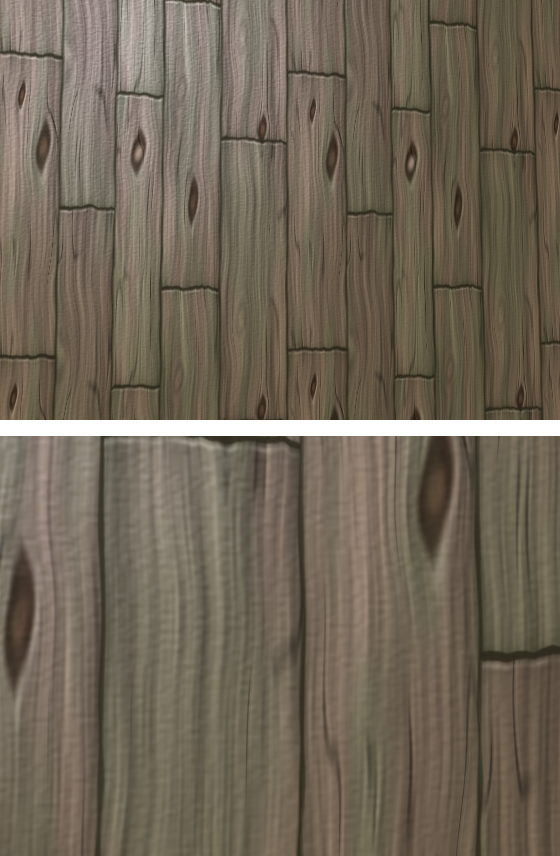
Top, the full canvas; bottom, a detail of the centre.
Write a Shadertoy shader that draws this texture.

```glsl
// Weathered wooden planks with knots, in slight perspective under a cool sheen.

// Plank edges across one tile, and the height of each plank's end joint.
const float EDGES[6] = float[6](0.0, 0.221, 0.40, 0.56, 0.76, 1.0);
const float JOINTS[5] = float[5](0.289, 0.79, 0.40, 0.066, 0.539);

// Knots: centre, then radii. The last three only bend and ring the grain.
const int KNOTS = 8;
const int FILLED = 5;
const vec4 KNOT[8] = vec4[8](
    vec4(0.096, 0.423, 0.011, 0.034), vec4(0.168, 0.590, 0.023, 0.064),
    vec4(0.477, 0.596, 0.026, 0.056), vec4(0.663, 0.759, 0.018, 0.062),
    vec4(0.910, 0.500, 0.016, 0.040), vec4(0.226, 0.300, 0.042, 0.110),
    vec4(0.836, 0.173, 0.022, 0.080), vec4(0.620, 0.380, 0.020, 0.070));

float hash(vec2 p) {
    p = fract(p * vec2(0.1031, 0.1137));
    p += dot(p, p.yx + 33.33);
    return fract((p.x + p.y) * p.x * 7.13 + p.y * 5.7);
}

float noise(vec2 p) {
    vec2 i = floor(p), f = fract(p);
    f = f * f * (3.0 - 2.0 * f);
    return mix(mix(hash(i), hash(i + vec2(1, 0)), f.x),
               mix(hash(i + vec2(0, 1)), hash(i + vec2(1, 1)), f.x), f.y);
}

// Offset from a knot, scaled so that its rim has length one.
vec2 knotOffset(vec2 uv, vec4 knot) {
    vec2 d = vec2(uv.x - knot.x, fract(uv.y - knot.y + 0.5) - 0.5) / knot.zw;
    d.x += 0.25 * sin(d.y * 1.5);
    return d;
}

// Height of the streaked grain, parted around the knots of its plank.
float grain(vec2 uv, float along, int plank) {
    float seed = float(plank) * 17.0 + 5.0;
    float x = uv.x + 0.014 * noise(vec2(uv.x * 13.0, along * 5.0) + seed);
    float rings = 0.0;
    for (int i = 0; i < KNOTS; i++) {
        vec4 k = KNOT[i];
        if (k.x < EDGES[plank] || k.x > EDGES[plank + 1]) continue;
        vec2 d = knotOffset(uv, k);
        float r = length(d);
        x -= 0.75 * d.x * k.z * exp(-0.35 * r * r);
        rings += 0.14 * sin(r * 7.0) * exp(-0.9 * r * r);
    }
    // Sparse thin cracks that come and go along the plank
    float crack = abs(noise(vec2(x * 42.0, along * 2.5) + seed * 4.0) - 0.5);
    crack = smoothstep(0.07, 0.0, crack) * smoothstep(0.4, 0.75, noise(vec2(x * 25.0, along * 6.0) + seed));
    return rings - 0.38 * crack + 0.46 * noise(vec2(x * 50.0, along * 2.6) + seed)
                 + 0.36 * noise(vec2(x * 110.0, along * 4.0) + seed * 2.0)
                 + 0.22 * noise(vec2(x * 230.0, along * 9.0) + seed * 3.0);
}

void mainImage(out vec4 fragColor, in vec2 fragCoord) {
    // Canvas position, y down, then the perspective onto the tiled wall
    vec2 q = fragCoord / iResolution.y;
    q.y = 1.0 - q.y;
    float dx = (q.x - 0.684) / (1.0 + 0.045 * q.y);
    float depth = 0.6345 - 0.091 * dx;
    vec2 wall = vec2(dx, (q.y - 0.642) / 1.044) / depth;
    float px = 1.0 / (iResolution.y * depth);

    // Slightly uneven seams, then the plank that holds this point
    float wave = 6.2832 * wall.y;
    wall.x += 0.0015 * sin(wave * 2.0 + 1.0) + 0.001 * sin(wave * 5.0);
    vec2 uv = vec2(fract(wall.x), wall.y);
    int plank = 0;
    for (int i = 1; i < 5; i++) plank += int(step(EDGES[i], uv.x));
    float left = uv.x - EDGES[plank];
    float side = min(left, EDGES[plank + 1] - uv.x);
    float ragged = 0.013 * noise(vec2(uv.x * 28.0, 3.0)) + 0.005 * noise(vec2(uv.x * 90.0, 8.0)) - 0.009;
    float along = fract(uv.y - JOINTS[plank] + ragged);
    float end = min(along, 1.0 - along);

    // Grain tone, side light on its ridges, and faint drifts of olive
    float g = grain(uv, along, plank);
    float ridge = g - grain(uv - vec2(0.004, 0.0), along, plank);
    vec3 wood = mix(vec3(0.395, 0.332, 0.262), vec3(0.365, 0.338, 0.252),
                    smoothstep(0.35, 0.8, noise(vec2(uv.x * 26.0, along * 3.0) + 40.0)));
    wood *= 0.72 + 0.58 * g + 0.28 * ridge;
    wood *= 0.96 + 0.08 * hash(vec2(float(plank) * 3.0 + 2.0, 9.0));

    // Cool sheen from the upper left, broken up by fine bumps
    vec2 fromLight = (q - vec2(0.29, 0.04)) * vec2(1.5, 1.35);
    float sheen = exp(-1.6 * dot(fromLight, fromLight));
    vec2 skin = wall * vec2(120.0, 170.0);
    float bumps = noise(skin) - noise(skin + vec2(0.5, 0.6));
    wood *= 1.06 - 0.08 * q.x + 0.05 * bumps;
    wood += vec3(0.215, 0.225, 0.285) * sheen * (0.5 + 0.9 * g + 0.3 * bumps);

    // Knots: dark pointed rim, warm core, pale lip on the lit side
    for (int i = 0; i < FILLED; i++) {
        vec2 d = knotOffset(uv, KNOT[i]);
        float r = abs(d.x) * 0.4 + length(d) * 0.7;
        float rim = smoothstep(1.2, 0.75, r);
        float core = smoothstep(0.8, 0.1, length(d - vec2(0.12, 0.1)));
        wood *= 1.0 - rim * vec3(0.46, 0.52, 0.56);
        wood += core * (i == 2 ? vec3(0.36, 0.33, 0.31) : vec3(0.09, 0.06, 0.045));
        wood += 0.09 * exp(-25.0 * (r - 1.25) * (r - 1.25)) * smoothstep(0.0, 0.8, d.x + 0.3 * d.y);
    }

    // Shaded edges and worn pale lips
    float shade = 0.24 * exp(-side * 95.0) + 0.22 * exp(-end * 60.0);
    wood *= 1.0 - shade * vec3(1.0, 0.9, 1.05);
    float lip = exp(-pow((along - 0.012) / 0.004, 2.0)) * (0.2 + 0.8 * noise(vec2(uv.x * 60.0, 2.0)));
    lip += 0.4 * exp(-pow((left - 0.009) / 0.003, 2.0)) * noise(vec2(2.0, wall.y * 14.0));
    wood += lip * (0.10 + 0.12 * sheen);

    // Narrow gaps of varying width and depth
    float gapWidth = 0.0012 + 0.002 * noise(vec2(7.0, wall.y * 20.0));
    float gap = 1.0 - smoothstep(gapWidth - px, gapWidth + px + 0.0015, side);
    gap *= 0.65 + 0.35 * noise(vec2(floor(wall.x * 5.0), wall.y * 9.0));
    float joint = 0.0025 + 0.003 * noise(vec2(uv.x * 45.0, 6.0));
    gap = max(gap, 1.0 - smoothstep(joint - px, joint + px + 0.002, end));
    wood = mix(wood, vec3(0.16, 0.145, 0.095) + 0.06 * sheen, 0.88 * gap);

    fragColor = vec4(clamp(wood, 0.0, 1.0), 1.0);
}
```
